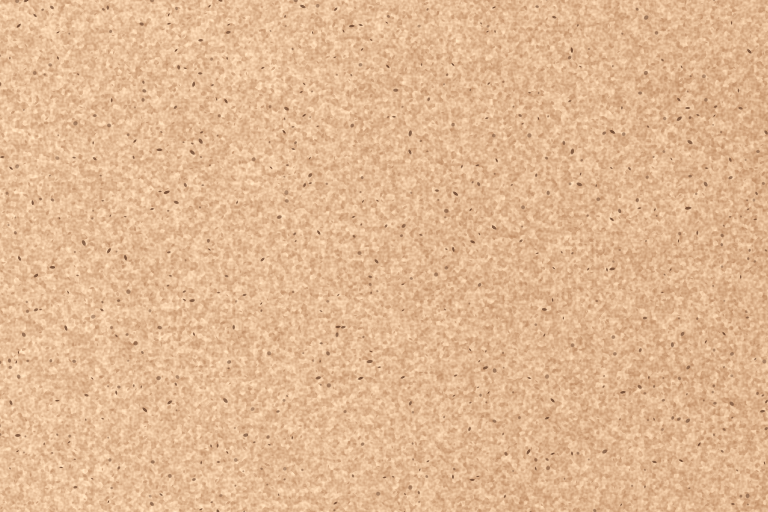
A WebGL 2 fragment shader for this texture:

```glsl
#version 300 es
precision highp float;
precision highp int;

uniform vec2 u_resolution;
out vec4 fragColor;

const float TAU = 6.2831853;
const vec3 CORK = vec3(0.896, 0.734, 0.584);
const vec3 TONE_RAMP = vec3(0.80, 1.0, 1.04);
const vec3 BROWN = vec3(0.70, 0.50, 0.35);
const vec3 BARK = vec3(0.40, 0.25, 0.16);

// Three random values in 0..1 per lattice cell and layer
vec3 hash3(vec2 cell, int layer) {
  uvec3 v = uvec3(ivec3(ivec2(cell), layer)) * 1664525u + 1013904223u;
  v.x += v.y * v.z;
  v.y += v.z * v.x;
  v.z += v.x * v.y;
  v ^= v >> 16u;
  v.x += v.y * v.z;
  v.y += v.z * v.x;
  v.z += v.x * v.y;
  return vec3(v >> 8u) / 16777216.0;
}

float cornerSlope(vec2 cell, vec2 offset, int layer) {
  float angle = TAU * hash3(cell, layer).x;
  return dot(vec2(cos(angle), sin(angle)), offset);
}

float gradientNoise(vec2 p, int layer) {
  vec2 i = floor(p), f = p - i;
  vec2 w = f * f * f * (f * (f * 6.0 - 15.0) + 10.0);
  vec2 e = vec2(1.0, 0.0);
  float low = mix(cornerSlope(i, f, layer), cornerSlope(i + e, f - e, layer), w.x);
  float high = mix(cornerSlope(i + e.yx, f - e.yx, layer),
                   cornerSlope(i + 1.0, f - 1.0, layer), w.x);
  return mix(low, high, w.y);
}

// Soft-edged granules, each with its own tone in -1..1
float granules(vec2 p, float sharpness, int layer) {
  vec2 home = floor(p);
  float sum = 0.0, weight = 0.0;
  for (int y = -1; y <= 1; y++) {
    for (int x = -1; x <= 1; x++) {
      vec2 cell = home + vec2(x, y);
      vec3 rnd = hash3(cell, layer);
      vec2 d = p - cell - rnd.xy;
      float w = exp(-sharpness * dot(d, d));
      sum += w * (rnd.z * 2.0 - 1.0);
      weight += w;
    }
  }
  return sum / max(weight, 1e-6);
}

// Coverage of sparse, randomly turned oval chips; radii are in cells
float chips(vec2 p, float density, vec2 radiusRange, float blur, int layer) {
  vec2 cell = floor(p);
  vec3 place = hash3(cell, layer);
  vec3 form = hash3(cell, layer + 1);
  vec2 d = p - cell - mix(vec2(0.25), vec2(0.75), place.xy);
  float angle = TAU * form.x;
  float c = cos(angle), s = sin(angle);
  d = mat2(c, -s, s, c) * d;
  float radius = mix(radiusRange.x, radiusRange.y, form.y * form.y);
  float stretch = mix(1.0, 1.7, form.z);
  float edge = length(d * vec2(1.0 / stretch, stretch * 0.8)) - radius;
  float cover = 1.0 - smoothstep(-blur, blur, edge);
  return cover * step(place.z, density) * mix(0.5, 1.0, form.z);
}

void main() {
  vec2 p = gl_FragCoord.xy / u_resolution.y;
  vec2 uv = gl_FragCoord.xy / u_resolution;
  float pixel = 1.0 / u_resolution.y;

  // Granules with finer and coarser mottling
  float tone = 0.078 * granules(p * 135.0, 9.0, 1);
  tone += 0.120 * gradientNoise(p * 173.0 + 0.37, 2);
  tone += 0.075 * gradientNoise(p * 67.0 + 0.61, 3);
  tone += 0.020 * gradientNoise(p * 9.0, 4);

  // Broad light falling from the left
  tone += 0.024 - 0.042 * uv.x - 0.012 * uv.x * (1.0 - uv.y);
  tone += 0.016 * gradientNoise(p * 2.3 + 5.2, 5);
  vec3 color = CORK + tone * TONE_RAMP;

  // Brown flecks and scattered dark bark
  float fleck = chips(p * 93.0, 0.22, vec2(0.13, 0.30), 93.0 * pixel * 0.7, 6);
  color = mix(color, BROWN, 0.55 * fleck);
  float bark = chips(p * 61.0 + 0.43, 0.11, vec2(0.09, 0.23), 61.0 * pixel * 0.7, 8);
  color = mix(color, BARK, 0.85 * bark);

  fragColor = vec4(clamp(color, 0.0, 1.0), 1.0);
}
```
